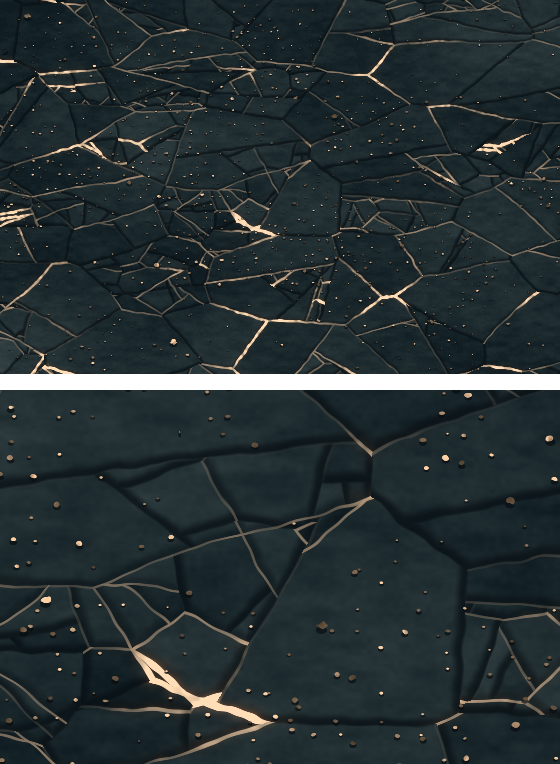
Top: the whole. Bottom: its middle third, enlarged.
Reproduce this texture procedurally as a WebGL 1 fragment shader.

```glsl
precision highp float;
// Broken sheets of dark ice at low sun: a weighted Voronoi diagram, cut by
// random chords and patches of finer shards, gives the plates. Edges get a warm
// lit rim below and a shadow above; bright crumbs are scattered over the top.
uniform vec2 u_resolution;

float pixel; // size of one pixel in canvas heights

float hash(vec2 p) {
  vec3 a = fract(vec3(p.xyx) * 0.1031);
  a += dot(a, a.yzx + 33.33);
  return fract((a.x + a.y) * a.z);
}

vec2 hash2(vec2 p) {
  return vec2(hash(p + 3.7), hash(p + 91.3));
}

float noise(vec2 p) {
  vec2 i = floor(p), f = fract(p);
  f = f * f * (3.0 - 2.0 * f);
  vec2 e = vec2(1.0, 0.0);
  return mix(mix(hash(i), hash(i + e), f.x),
             mix(hash(i + e.yx), hash(i + e.xx), f.x), f.y);
}

float fbm(vec2 p) {
  float sum = 0.0, amp = 0.53;
  for (int i = 0; i < 4; i++) {
    sum += amp * noise(p);
    p = p * 2.03 + 17.1;
    amp *= 0.5;
  }
  return sum;
}

// One edge as (rim, halo, shadow); s is the distance, positive below the edge.
vec3 edge(float s, float key, float slope, float glow) {
  float lit = smoothstep(0.25, 0.75, key) * smoothstep(0.1, 0.8, slope);
  float width = 0.0006 + 0.0018 * glow * lit;
  float rim = 1.0 - smoothstep(width, width + 1.1 * pixel, abs(s - 0.0008));
  float halo = exp(-abs(s) / 0.004) * glow;
  float shadow = smoothstep(-0.011, -0.002, s) * (1.0 - smoothstep(-0.001, 0.002, s));
  return vec3(rim * lit, halo * lit, shadow * (1.0 - 0.5 * lit));
}

// Strongest edge near p in a weighted Voronoi diagram; id names the plate.
vec3 plates(vec2 p, vec2 scale, float seed, float glow, out float id) {
  vec2 q = p * scale, cell = floor(q), home = cell, toHome = vec2(0.0);
  float best = 100.0;
  for (int j = -2; j <= 2; j++) for (int i = -2; i <= 2; i++) {
    vec2 c = cell + vec2(float(i), float(j));
    vec2 r = c + hash2(c + seed) - q;
    float w = dot(r, r) - 0.5 * hash(c + seed + 7.0);
    if (w < best) { best = w; home = c; toHome = r; }
  }
  vec3 e = vec3(0.0);
  for (int j = -2; j <= 2; j++) for (int i = -2; i <= 2; i++) {
    vec2 c = cell + vec2(float(i), float(j));
    vec2 r = c + hash2(c + seed) - q;
    float w = dot(r, r) - 0.5 * hash(c + seed + 7.0);
    vec2 n = (r - toHome) * scale;
    float len = length(n);
    if (len > 0.01) {
      float s = 0.5 * (w - best) / len * (n.y < 0.0 ? -1.0 : 1.0);
      e = max(e, edge(s, hash(c + home + seed), abs(n.y) / len, glow));
    }
  }
  // Chords: the second one cuts only the part below the first.
  id = hash(home + seed + 5.0);
  float below = step(0.3, hash(home + seed + 21.0));
  for (int k = 0; k < 2; k++) {
    vec2 h = hash2(home + seed + 40.0 + 13.0 * float(k));
    float a = (h.x - 0.5) * 2.6;
    float s = dot(toHome / scale, vec2(sin(a), cos(a))) + (h.y - 0.5) * 0.4 / scale.y;
    e = max(e, below * edge(s, h.y, cos(a), glow));
    below *= step(0.0, s);
    id = fract(id + 0.37 * below);
  }
  return e;
}

// Scattered crumbs as (cover, brightness, shadow).
vec3 crumbs(vec2 p, float density, float amount) {
  vec2 cell = floor(p * density), h = hash2(cell + density);
  vec2 r = (fract(p * density) - 0.5 - (h - 0.5) * 0.5) / density;
  float kind = hash(cell + 57.0);
  float size = mix(0.06, 0.15, kind * kind) / density;
  r.y *= 1.4;
  float rough = (noise(p * 260.0) - 0.5) * size * 0.9;
  float cover = 1.0 - smoothstep(-0.6 * pixel, 0.7 * pixel, length(r) + rough - size);
  float shade = 1.0 - smoothstep(0.0, 1.5 * pixel, length(r + vec2(0.0, 1.3 * size)) - size);
  float facet = 0.55 + 0.9 * noise(p * 190.0 + 9.0);
  float present = step(hash(cell + 11.0), amount);
  return vec3(cover, facet * mix(0.15, 1.0, h.x * h.y * 2.0), shade) * present;
}

void main() {
  pixel = 1.0 / u_resolution.y;
  vec2 p = gl_FragCoord.xy * pixel;

  // Slightly bent and chipped outlines, with sunlit stretches.
  vec2 bend = vec2(noise(p * 6.0), noise(p * 6.0 + 31.0)) - 0.5;
  vec2 chip = vec2(noise(p * 55.0), noise(p * 55.0 + 13.0)) - 0.5;
  vec2 w = p + 0.024 * bend + 0.004 * chip + vec2(3.0, 5.0);
  float glow = smoothstep(0.52, 0.85, noise(p * vec2(6.0, 10.0) + 4.0));
  glow *= 0.35 + 0.9 * noise(p * 120.0);
  float id, shardId;
  vec3 e = plates(w, vec2(3.9, 7.2), 10.0, glow, id);
  vec3 shards = plates(w, vec2(9.0, 15.0), 70.0, glow, shardId);
  float broken = step(0.74, id);
  e = max(e, shards * broken);
  float tone = mix(id, shardId, broken);

  // Teal ice: broad sheen, plate tone and fine flat ripples.
  float ripple = fbm(p * vec2(32.0, 75.0)) - 0.5;
  float t = 0.42 + 0.9 * (fbm(p * vec2(2.2, 3.2) + 8.0) - 0.5) + 0.42 * (tone - 0.5);
  t += ripple * 0.55 + 0.12 * (noise(p * 210.0) - 0.5);
  vec3 color = mix(vec3(0.06, 0.11, 0.13), vec3(0.20, 0.255, 0.265), clamp(t, 0.0, 1.1));
  color = mix(color, vec3(0.03, 0.06, 0.075), 0.75 * e.z);

  // Warm rims.
  float rim = e.x * (0.4 + 0.6 * noise(p * 38.0 + 2.0));
  color = mix(color, vec3(0.62, 0.53, 0.44), rim);
  color += vec3(0.75, 0.36, 0.14) * 0.55 * e.y;
  color = mix(color, vec3(1.0, 0.87, 0.72), clamp(1.5 * e.x * glow, 0.0, 1.0));

  // Crumbs gather in drifts.
  float drift = smoothstep(0.3, 0.8, noise(p * vec2(4.0, 6.0) + 20.0));
  for (int k = 0; k < 3; k++) {
    float layer = float(k);
    vec3 c = crumbs(p + 0.31 * layer, 52.0 - 17.0 * layer, (0.05 + 0.28 * drift) / (1.0 + layer));
    color = mix(color, vec3(0.03, 0.05, 0.06), 0.7 * c.z);
    vec3 grain = mix(vec3(0.24, 0.19, 0.14), vec3(1.0, 0.82, 0.65), clamp(c.y, 0.0, 1.0));
    color = mix(color, grain, c.x);
  }
  gl_FragColor = vec4(clamp(color, 0.0, 1.0), 1.0);
}
```
